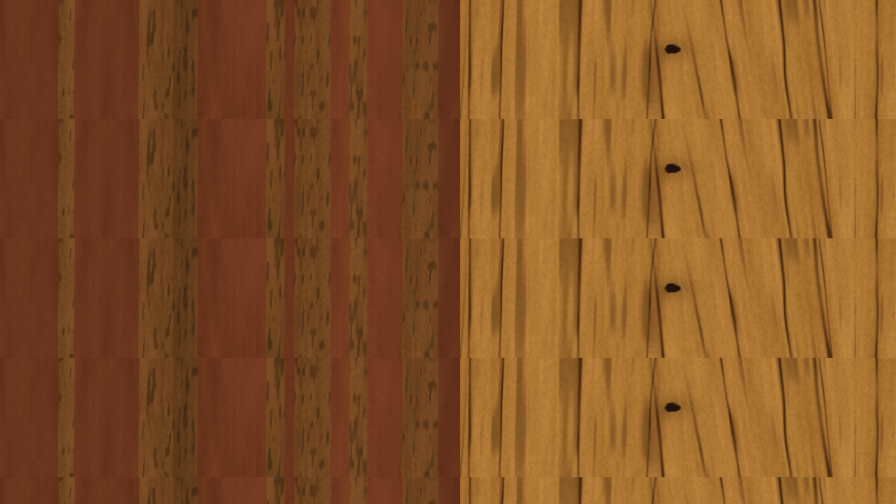
This texture is drawn by a WebGL 1 fragment shader. Its source:

```glsl
precision highp float;
// Wood veneer strip: red and brown stripes beside golden knotted planks, stacked in identical rows.

uniform vec2 u_resolution;

#define ROWS 4.22
#define SPLIT 0.5135
#define RED_DARK vec3(0.370, 0.175, 0.090)
#define RED_LIGHT vec3(0.475, 0.245, 0.140)
#define BROWN_DARK vec3(0.370, 0.220, 0.090)
#define BROWN_LIGHT vec3(0.520, 0.330, 0.165)
#define GOLD_DARK vec3(0.590, 0.380, 0.140)
#define GOLD_LIGHT vec3(0.760, 0.545, 0.260)
#define STREAK_COLOR vec3(0.270, 0.140, 0.045)
#define KNOT_COLOR vec3(0.130, 0.065, 0.035)
#define KNOT_POS vec2(0.751, 0.41)

float hash(vec2 p) {
  vec3 q = fract(p.xyx * 0.1031);
  q += dot(q, q.yzx + 33.33);
  return fract((q.x + q.y) * q.z);
}

float noise(vec2 p) {
  vec2 i = floor(p);
  vec2 f = fract(p);
  f = f * f * (3.0 - 2.0 * f);
  return mix(mix(hash(i), hash(i + vec2(1.0, 0.0)), f.x),
             mix(hash(i + vec2(0.0, 1.0)), hash(i + 1.0), f.x), f.y);
}

// Soft-edged vertical band between two x positions
float band(float x, float left, float right) {
  float edge = 0.7 / u_resolution.x;
  return smoothstep(left - edge, left + edge, x)
       * (1.0 - smoothstep(right - edge, right + edge, x));
}

// Dark line running from x = top to x = bottom, uneven along its length
float streak(vec2 p, float top, float bottom, float width, float depth) {
  float wobble = 0.003 * (noise(vec2(top * 700.0, p.y * 3.0)) - 0.5);
  float d = (p.x - mix(top, bottom, p.y) - wobble) / width;
  float wear = 0.35 + 0.65 * noise(vec2(top * 900.0, p.y * 4.0));
  return depth * wear * exp(-d * d);
}

// Striped side: smooth red wood with porous brown inlays
vec3 stripes(vec2 p) {
  float x = p.x + 0.0015 * (p.y - 0.5);
  float broad = noise(vec2(x * 75.0, p.y * 0.8));
  float fibre = noise(vec2(x * 260.0, p.y * 3.0));
  float fleck = noise(vec2(x * 450.0, p.y * 45.0));
  vec3 red = mix(RED_DARK, RED_LIGHT, 0.55 * broad + 0.25 * fibre + 0.2 * fleck);
  red *= mix(0.96, 1.05, smoothstep(0.1, 0.42, x));
  red *= 1.0 - 0.14 * smoothstep(0.485, 0.495, x);

  float slant = x + 0.006 * p.y;
  float pores = smoothstep(0.62, 0.9, noise(vec2(slant * 330.0, p.y * 9.0)));
  vec3 brown = mix(BROWN_DARK, BROWN_LIGHT, 0.4 * broad + 0.35 * fibre + 0.25 * fleck);
  brown *= 1.0 - 0.25 * pores;
  brown *= 1.0 - 0.12 * band(x, 0.193, 0.219);

  float inlay = band(x, 0.065, 0.083) + band(x, 0.155, 0.220)
              + band(x, 0.297, 0.318) + band(x, 0.328, 0.369)
              + band(x, 0.390, 0.410) + band(x, 0.449, 0.489);
  return mix(red, brown, inlay);
}

// Golden side: leaning grain, long dark streaks and one knot
vec3 planks(vec2 p) {
  vec2 k = (p - KNOT_POS) / vec2(0.009, 0.04);
  float near = exp(-dot(k, k) * 0.2);
  float lean = -0.004 + 0.022 * smoothstep(0.70, 0.76, p.x) * (1.0 - smoothstep(0.90, 0.98, p.x));
  float grain = p.x - lean * p.y - 0.003 * near * k.y;

  float broad = noise(vec2(grain * 48.0, p.y * 0.9));
  float fibre = noise(vec2(grain * 240.0, p.y * 2.0));
  float fleck = noise(vec2(grain * 480.0, p.y * 40.0));
  vec3 color = mix(GOLD_DARK, GOLD_LIGHT, 0.42 * broad + 0.33 * fibre + 0.25 * fleck);

  float thin = smoothstep(0.66, 0.95, noise(vec2(grain * 150.0 + 7.0, p.y * 1.6)));
  float dark = 0.4 * thin;
  dark += streak(p, 0.521, 0.515, 0.0014, 0.6 * p.y);
  dark += streak(p, 0.526, 0.522, 0.0013, 0.9);
  dark += streak(p, 0.563, 0.557, 0.0012, 0.8);
  dark += streak(p, 0.648, 0.645, 0.0017, 1.0);
  dark += streak(p, 0.730, 0.721, 0.0013, 0.6);
  dark += streak(p, 0.727, 0.740, 0.0018, 0.4 + 0.8 * p.y);
  dark += streak(p, 0.760, 0.789, 0.0018, 0.9 * p.y);
  dark += streak(p, 0.803, 0.826, 0.0015, 0.9);
  dark += streak(p, 0.869, 0.882, 0.0016, 1.0);
  dark += streak(p, 0.908, 0.925, 0.0023, 1.2);
  dark += streak(p, 0.915, 0.929, 0.0012, 0.7);
  dark += streak(p, 0.980, 0.977, 0.0016, 0.9);
  color = mix(color, STREAK_COLOR, min(dark, 0.9));

  // Knot: brown halo around a ragged dark core
  float ragged = length(k) + 0.5 * (noise(p * vec2(260.0, 36.0)) - 0.5);
  color = mix(color, STREAK_COLOR, 0.3 * near);
  return mix(color, KNOT_COLOR, 1.0 - smoothstep(0.65, 1.15, ragged));
}

vec3 wood(vec2 p) {
  float edge = 0.7 / u_resolution.x;
  return mix(stripes(p), planks(p), smoothstep(SPLIT - edge, SPLIT + edge, p.x));
}

void main() {
  vec2 uv = gl_FragCoord.xy / u_resolution;
  float y = fract((1.0 - uv.y) * ROWS);
  // Blend the last pixel of each row into the start of the next
  float seam = smoothstep(1.0 - ROWS / u_resolution.y, 1.0, y);
  vec3 color = mix(wood(vec2(uv.x, y)), wood(vec2(uv.x, 0.0)), seam);
  gl_FragColor = vec4(color, 1.0);
}
```
